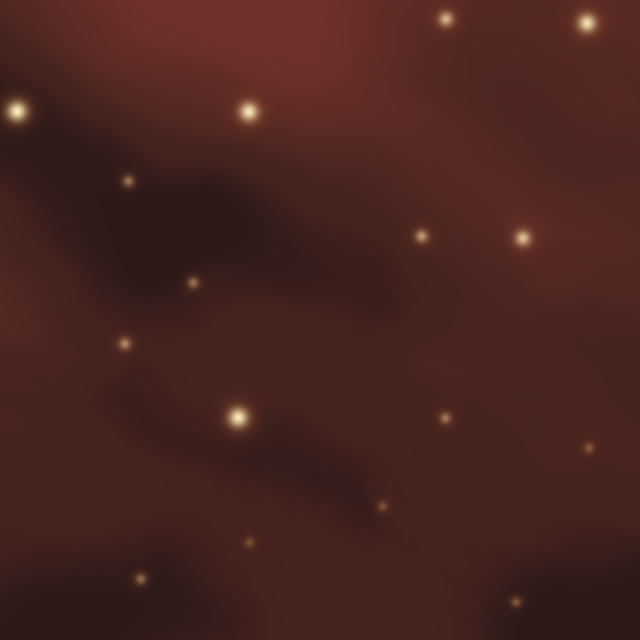
A WebGL 2 fragment shader for this texture:

```glsl
#version 300 es
precision highp float;
// Dim red nebula with soft dark dust lanes and scattered warm glowing stars.

uniform vec2 u_resolution;
out vec4 fragColor;

const vec3 DUST = vec3(0.175, 0.098, 0.095);
const vec3 GAS = vec3(0.280, 0.138, 0.120);
const vec3 GLOW = vec3(0.430, 0.190, 0.165);
const vec3 HALO = vec3(0.600, 0.290, 0.140);
const vec3 FAINT_STAR = vec3(0.800, 0.530, 0.330);
const vec3 BRIGHT_STAR = vec3(1.000, 0.970, 0.760);
const int STAR_GRID = 4;

float hash(vec2 p) {
  vec3 q = fract(p.xyx * 0.1031);
  q += dot(q, q.yzx + 33.33);
  return fract((q.x + q.y) * q.z);
}

float valueNoise(vec2 p) {
  vec2 cell = floor(p);
  vec2 f = fract(p);
  f = f * f * f * (f * (f * 6.0 - 15.0) + 10.0);
  float low = mix(hash(cell), hash(cell + vec2(1, 0)), f.x);
  float high = mix(hash(cell + vec2(0, 1)), hash(cell + vec2(1, 1)), f.x);
  return mix(low, high, f.y);
}

float fbm(vec2 p) {
  float sum = 0.0;
  float amplitude = 0.55;
  for (int octave = 0; octave < 4; octave++) {
    sum += amplitude * valueNoise(p);
    p = mat2(1.6, 1.2, -1.2, 1.6) * p + 7.3;
    amplitude *= 0.42;
  }
  return sum;
}

float gaussian(float d, float width) {
  return exp(-d * d / (width * width));
}

// Soft streak along the segment from a to b.
float lane(vec2 p, vec2 a, vec2 b, float width) {
  vec2 ab = b - a;
  float along = clamp(dot(p - a, ab) / dot(ab, ab), 0.0, 1.0);
  return gaussian(length(p - a - ab * along), width);
}

// Brightness of the gas, from 0 in dust to 1 in the glow.
float nebulaLight(vec2 uv) {
  vec2 warp = vec2(fbm(uv * 4.0 + 11.0), fbm(uv * 4.0 + 29.0)) - 0.45;
  vec2 p = uv + 0.13 * warp;

  float light = 0.43 + 0.20 * smoothstep(0.1, 0.9, uv.y);
  light += 0.36 * lane(p, vec2(0.25, 1.05), vec2(0.50, 0.98), 0.17);
  light += 0.13 * lane(p, vec2(-0.05, 0.66), vec2(0.02, 0.58), 0.10);
  light += 0.08 * lane(p, vec2(0.85, 0.62), vec2(1.05, 0.60), 0.14);

  light -= 0.56 * lane(p, vec2(-0.05, 0.87), vec2(0.22, 0.62), 0.12);
  light -= 0.34 * lane(p, vec2(0.28, 0.68), vec2(0.56, 0.56), 0.08);
  light -= 0.24 * lane(p, vec2(0.22, 0.39), vec2(0.55, 0.20), 0.07);
  light -= 0.40 * lane(p, vec2(0.00, 0.00), vec2(0.28, 0.06), 0.10);
  light -= 0.42 * lane(p, vec2(0.84, 0.03), vec2(1.05, 0.10), 0.10);

  // Wisps stretched down to the right.
  vec2 wisp = mat2(0.87, 0.50, -0.50, 0.87) * p * vec2(1.0, 1.0);
  return light + 0.26 * (fbm(wisp * vec2(3.0, 8.0) + 4.0) - 0.45);
}

vec3 nebulaColor(float light) {
  vec3 color = mix(DUST, GAS, smoothstep(0.0, 0.5, light));
  return mix(color, GLOW, clamp((light - 0.5) * 2.0, 0.0, 1.0));
}

// Lays one star with a reddish halo over the background.
vec3 addStar(vec3 background, float d, float magnitude) {
  float radius = mix(0.007, 0.0145, magnitude);
  float halo = gaussian(d, radius * 1.9) * mix(0.15, 0.55, magnitude);
  float core = gaussian(d, radius) * mix(0.30, 1.0, sqrt(magnitude));
  vec3 color = mix(background, HALO, halo);
  return mix(color, mix(FAINT_STAR, BRIGHT_STAR, sqrt(magnitude)), core);
}

void main() {
  vec2 uv = gl_FragCoord.xy / u_resolution;
  vec3 color = nebulaColor(nebulaLight(uv));

  // One jittered star per grid cell.
  for (int i = 0; i < STAR_GRID * STAR_GRID; i++) {
    vec2 cell = vec2(i % STAR_GRID, i / STAR_GRID);
    vec2 jitter = vec2(hash(cell + 3.7), hash(cell + 17.2));
    vec2 center = (cell + mix(vec2(0.08), vec2(0.92), jitter)) / float(STAR_GRID);
    float magnitude = pow(hash(cell + 41.9), 1.3);
    color = addStar(color, distance(uv, center), magnitude);
  }

  fragColor = vec4(color, 1.0);
}
```
